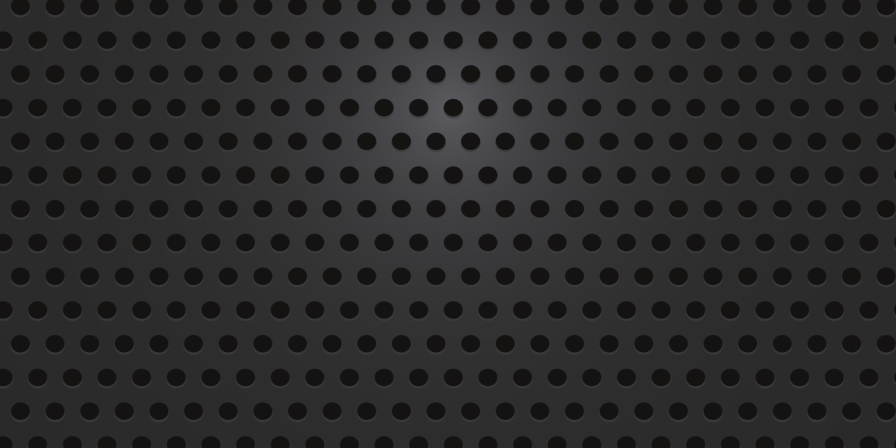
A Shadertoy shader for this texture:

```glsl
// Perforated dark metal sheet: staggered rows of oval holes with a pale lower lip,
// lit by a soft cool glow above the middle. Each hole is found by rounding to the
// nearest cell of a brick lattice; lengths are in units of the canvas height.

float hash(vec2 p) {
    return fract(sin(dot(p, vec2(127.1, 311.7))) * 43758.5453);
}

// Approximate signed distance to an ellipse
float ellipse(vec2 p, vec2 radii) {
    return (length(p / radii) - 1.0) * radii.y;
}

void mainImage(out vec4 fragColor, in vec2 fragCoord) {
    vec2 p = fragCoord / iResolution.y;
    float pixel = 1.0 / iResolution.y;

    // Sheet with an exponential glow
    float glow = exp(-length(p - vec2(1.003, 0.755)) / 0.28);
    vec3 color = vec3(0.163, 0.163, 0.164) + vec3(0.195, 0.197, 0.215) * glow;

    // Brick lattice, counted from the top row
    vec2 pitch = vec2(0.0773, 0.0753);
    vec2 grid = (vec2(p.x, 1.0 - p.y) - vec2(0.0456, 0.0143)) / pitch;
    float row = floor(grid.y + 0.5);
    float stagger = 0.5 * mod(row, 2.0);
    vec2 cell = vec2(floor(grid.x - stagger + 0.5), row);
    vec2 q = (grid - cell - vec2(stagger, 0.0)) * pitch;

    // Lip catching light just below the hole
    vec2 radii = vec2(0.0213, 0.0195);
    float lip = ellipse(q - vec2(0.0, 0.0042), radii);
    float lipMask = 1.0 - smoothstep(-0.6 * pixel, 0.6 * pixel + 0.0015, lip);
    color = mix(color, vec3(0.245, 0.24, 0.24), 0.8 * lipMask);

    // Hole, with a slight warm or neutral tint per cell
    float hole = ellipse(q, radii);
    vec3 holeColor = mix(vec3(0.082, 0.069, 0.071), vec3(0.078, 0.076, 0.077), hash(cell));
    color = mix(color, holeColor, 1.0 - smoothstep(-0.8 * pixel, 0.8 * pixel, hole));

    fragColor = vec4(color, 1.0);
}
```
